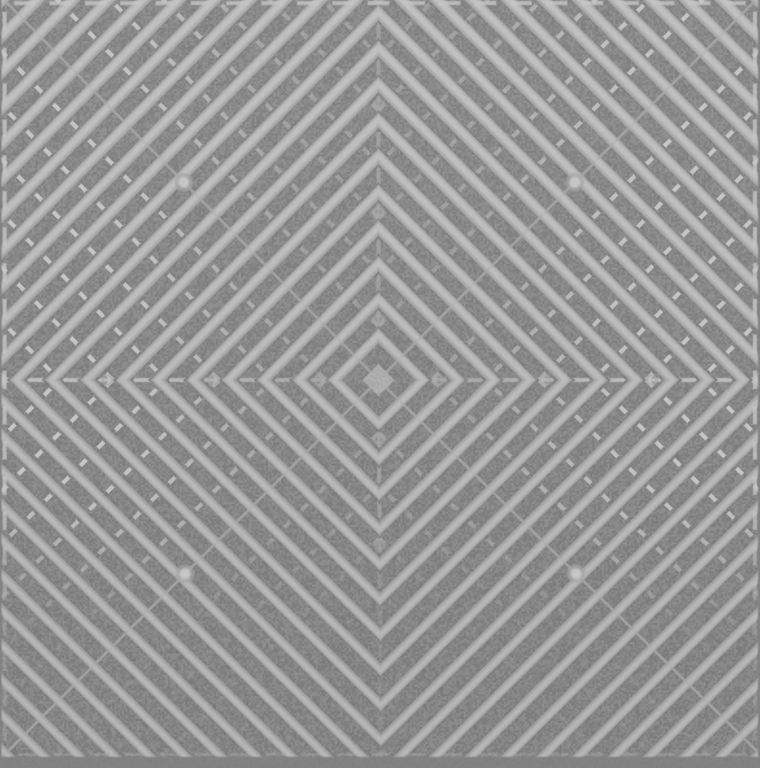
Write a Shadertoy shader that draws this pattern.

```glsl
// Grey moulded floor tile: nested diamond ribs over grainy ground, with ticks and seams.

// Lengths are fractions of the canvas height
const vec2  CENTER      = vec2(0.4928, 0.5052);
const vec2  PANEL_LOW   = vec2(0.002, 0.0145);
const vec2  PANEL_HIGH  = vec2(0.987, 1.0);
const float SLANT       = 0.007;    // sideways lean of the vertical axis
const float RIB_STEP    = 0.0464;   // spacing of ribs in diamond distance
const float RIB_FIRST   = 0.0572;   // middle of the innermost rib
const vec2  RIB_HALF    = vec2(0.0083, 0.0102);  // at the bottom, at the top
const float CORE_RATIO  = 0.56;
const float TICK_STEP   = 0.0698;   // spacing of tick rows across a diagonal
const vec2  TICK_HALF   = vec2(0.0080, 0.0038);
const vec2  DASH_HALF   = vec2(0.0095, 0.0026);
const float KNOB_OFFSET = 0.2555;   // lumps on the diagonals
const float GRAIN_CELLS = 400.0;

const vec3 GROUND   = vec3(0.528);
const vec3 RIB_SIDE = vec3(0.645);
const vec3 RIB_CORE = vec3(0.732);
const vec3 SEAM     = vec3(0.655);
const vec3 TICK     = vec3(0.775);

float hash(vec2 p) {
    vec3 q = fract(p.xyx * vec3(0.1031, 0.1030, 0.0973));
    q += dot(q, q.yzx + 33.33);
    return fract((q.x + q.y) * q.z);
}

float noise(vec2 p) {
    vec2 i = floor(p), f = fract(p);
    f = f * f * (3.0 - 2.0 * f);
    return mix(mix(hash(i), hash(i + vec2(1, 0)), f.x),
               mix(hash(i + vec2(0, 1)), hash(i + vec2(1, 1)), f.x), f.y);
}

float fill(float d, float soft) { return 1.0 - smoothstep(-soft, soft, d); }

float box(vec2 p, vec2 halfSize) {
    vec2 d = abs(p) - halfSize;
    return max(d.x, d.y);
}

// Signed offset from the nearest multiple of the step
float centered(float v, float stepSize) {
    return v - stepSize * round(v / stepSize);
}

void mainImage(out vec4 fragColor, in vec2 fragCoord) {
    vec2 uv = fragCoord / iResolution.y;
    float soft = max(0.0016, 0.8 / iResolution.y);
    vec2 p = uv - CENTER;
    // Slight camera tilt
    p.x += SLANT * min(p.y, 0.0);
    p *= vec2(p.x < 0.0 ? 1.008 : 1.0, p.y < 0.0 ? 1.013 : 0.993);
    vec2 q = abs(p);
    float along = q.x + q.y;
    float across = q.y - q.x;
    float firstGap = RIB_FIRST + 0.5 * RIB_STEP;
    float ribOffset = centered(along - RIB_FIRST, RIB_STEP);
    float gapOffset = centered(along - firstGap, RIB_STEP);
    float height = smoothstep(-0.5, 0.5, p.y);
    float ribHalf = mix(RIB_HALF.x, RIB_HALF.y, height);
    float lowFade = smoothstep(-0.36, -0.12, p.y);
    float outsideCore = step(RIB_FIRST, along);

    // Grainy ground with a soft shade beside the ribs
    float grain = noise(uv * GRAIN_CELLS) - 0.5;
    vec3 color = GROUND + 0.09 * grain + 0.02 * (height - 0.5);
    color -= 0.02 * fill(abs(ribOffset) - ribHalf - 0.002, 0.004);

    // Diagonal seams
    float seam = fill(abs(across) - 0.0025, soft);
    color = mix(color, SEAM, 0.85 * seam);

    // Ticks in the gaps, brightest towards the sides
    float row = round(across / TICK_STEP);
    float tick = fill(box(vec2(gapOffset + 0.001, across - row * TICK_STEP), TICK_HALF), soft);
    tick *= step(0.5, abs(row)) * outsideCore;
    float sideLight = mix(0.38, 1.0, smoothstep(0.05, 0.38, q.x));
    color = mix(color, TICK, tick * sideLight * mix(0.12, 1.0, lowFade));

    // Dashes on both axes, with a ring stud in every third gap
    float dashX = fill(box(vec2(gapOffset, q.y), DASH_HALF), soft) * outsideCore;
    float dashY = fill(box(vec2(gapOffset, q.x), DASH_HALF), soft) * outsideCore;
    color = mix(color, TICK, dashX * mix(0.5, 0.85, smoothstep(0.04, 0.35, q.x)));
    color = mix(color, SEAM, dashY * mix(0.3, 0.8, lowFade));
    vec2 stud = q.x > q.y ? q : q.yx;
    stud.x = centered(stud.x - firstGap + 0.003, 3.0 * RIB_STEP);
    float ring = fill(abs(length(stud) - 0.006) - 0.0018, soft);
    color = mix(color, SEAM, 0.7 * ring * lowFade);

    // Ribs with a pale core
    float rib = fill(abs(ribOffset) - ribHalf, 0.0022) * step(0.5 * RIB_STEP, along);
    float core = fill(abs(ribOffset - 0.0008) - CORE_RATIO * ribHalf, 0.0036);
    vec3 ribColor = mix(RIB_SIDE, RIB_CORE, core) + 0.015 * grain;
    ribColor += 0.04 * (height - 0.5);
    ribColor = mix(ribColor, SEAM, 0.25 * seam);
    color = mix(color, ribColor, rib);

    // Central diamond and the four diagonal knobs
    color = mix(color, SEAM + 0.02 + 0.05 * grain, fill(along - 0.021, 0.002));
    vec2 knob = q - KNOB_OFFSET;
    color = mix(color, RIB_SIDE, 0.7 * fill(length(knob) - 0.012, 0.002));
    color = mix(color, TICK, fill(length(knob) - 0.007, 0.003));

    // Dashed rim, fainter along the bottom
    vec2 low = uv - PANEL_LOW, high = PANEL_HIGH - uv;
    float sideEdge = min(low.x, high.x);
    float rimSide = fill(box(vec2(centered(p.y, RIB_STEP), sideEdge - 0.004), vec2(0.012, 0.0026)), soft);
    float rimTop = fill(box(vec2(centered(p.x, RIB_STEP), high.y - 0.004), vec2(0.014, 0.0026)), soft);
    float rimLow = fill(box(vec2(centered(p.x, RIB_STEP), low.y - 0.003), vec2(0.012, 0.002)), soft);
    color = mix(color, TICK, 0.8 * max(rimSide * mix(0.3, 1.0, lowFade), max(rimTop, 0.3 * rimLow)));

    // Plain margin outside the panel
    float inside = min(sideEdge, low.y);
    color = mix(color, GROUND - 0.02 + 0.02 * grain, fill(inside, 0.002));

    fragColor = vec4(color, 1.0);
}
```
